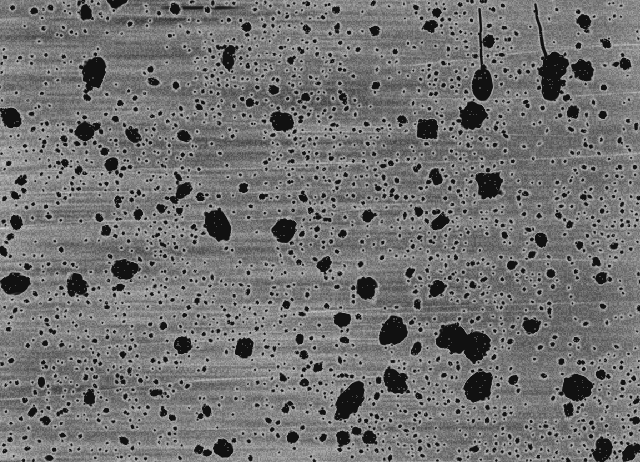
This texture is drawn by a WebGL 1 fragment shader. Its source:

```glsl
precision highp float;
// Grey brushed plate with fine scratches and light-rimmed black ink spatter.
uniform vec2 u_resolution;

float hash(vec2 p) {
  vec3 q = fract(vec3(p.xyx) * 0.1031);
  q += dot(q, q.yzx + 33.33);
  return fract((q.x + q.y) * q.z);
}

float noise(vec2 p) {
  vec2 i = floor(p), f = fract(p);
  f = f * f * (3.0 - 2.0 * f);
  return mix(mix(hash(i), hash(i + vec2(1.0, 0.0)), f.x),
             mix(hash(i + vec2(0.0, 1.0)), hash(i + vec2(1.0, 1.0)), f.x), f.y);
}

// Signed distance to the nearest ragged drop of a jittered, clustered grid.
float spatter(vec2 p, float cells, float share, float rMin, float rMax, float seed) {
  float nearest = 1.0;
  vec2 home = floor(p * cells);
  for (int j = -1; j <= 1; j++) {
    for (int i = -1; i <= 1; i++) {
      vec2 cell = home + vec2(float(i), float(j));
      vec2 id = cell + seed;
      vec2 center = (cell + 0.15 + 0.7 * vec2(hash(id + 11.3), hash(id + 47.7))) / cells;
      float cluster = smoothstep(0.2, 0.8, noise(center * 6.0 + seed));
      float size = hash(id + 83.1);
      float radius = mix(rMin, rMax, size * size);
      float turn = 6.283 * hash(id + 29.9);
      vec2 q = p - center;
      q = mat2(cos(turn), -sin(turn), sin(turn), cos(turn)) * q;
      q.x *= mix(0.55, 1.0, sqrt(hash(id + 61.7)));
      float ragged = 0.65 + 0.45 * noise(q / radius * 1.4 + id)
                   + 0.25 * noise(q / radius * 4.0 + id);
      float d = length(q) - radius * ragged;
      if (hash(id) < share * (0.35 + 1.3 * cluster)) nearest = min(nearest, d);
    }
  }
  return nearest;
}

// Two long runs, each a thin wavering stem ending in a heavy drop.
float drips(vec2 p) {
  float nearest = 1.0;
  for (int i = 0; i < 2; i++) {
    float k = float(i);
    vec2 top = vec2(1.038 + 0.12 * k, 0.98 + 0.01 * k);
    vec2 head = vec2(1.044 + 0.149 * k, 0.816);
    vec2 stem = head - top;
    float t = clamp(dot(p - top, stem) / dot(stem, stem), 0.0, 1.0);
    float wobble = 0.003 * (noise(vec2(p.y * 50.0, k)) - 0.5);
    float line = length(p - top - stem * t + vec2(wobble, 0.0)) - 0.0025 - 0.002 * k * t;
    vec2 q = (p - head) * vec2(1.7, 1.0);
    float drop = (length(q) - 0.033 - 0.007 * noise(p * 90.0)) * 0.7;
    nearest = min(nearest, min(line, drop));
  }
  return nearest;
}

// Long, gently bent hairlines; every fifth is a row of ticks.
float scratches(vec2 p, float pixel) {
  float light = 0.0;
  for (int i = 0; i < 44; i++) {
    float k = float(i);
    float a = hash(vec2(k, 3.7)), b = hash(vec2(k, 19.1)), c = hash(vec2(k, 57.3));
    float bend = 0.022 * (c - 0.5) * sin(p.x * (2.0 + 5.0 * b) + 6.283 * a);
    float y = pow(a, 1.2) + (b - 0.5) * 0.13 * (p.x - 0.7) + bend;
    float start = 1.1 * c - 0.2;
    float reach = smoothstep(start, start + 0.08, p.x)
                * (1.0 - smoothstep(start + 0.3 + 0.6 * b, start + 0.5 + 0.6 * b, p.x));
    float line = 1.0 - smoothstep(0.0004, 0.0006 + 1.2 * pixel, abs(p.y - y));
    float ticks = mod(k, 5.0) < 0.5 ? smoothstep(0.2, 0.7, sin(p.x * 520.0)) : 1.0;
    float wear = 0.35 + 0.65 * noise(vec2(p.x * 35.0, k));
    light = max(light, line * reach * ticks * wear * (0.5 + 0.5 * b));
  }
  return light;
}

void main() {
  float pixel = 1.0 / u_resolution.y;
  vec2 p = gl_FragCoord.xy * pixel;
  float width = u_resolution.x * pixel;
  float grain = hash(floor(p * 370.0));

  // Brushed ground: broad bands, streaks and fine grain.
  float smoothSide = smoothstep(0.75, 1.2, p.x);
  float streak = 0.15 * (noise(p * vec2(3.0, 65.0)) - 0.5)
               + 0.15 * (noise(p * vec2(7.0, 190.0)) - 0.5);
  float tone = 0.455 + streak * mix(1.0, 0.45, smoothSide) + 0.15 * (grain - 0.5);
  tone += 0.13 * (noise(p * vec2(1.8, 6.0) + 4.0) - 0.5);
  tone += 0.06 * (1.0 - smoothstep(0.0, 0.1, min(p.x, width - p.x)));

  // Dark swipe and bar along the upper edge.
  float swipe = smoothstep(0.2, 0.4, p.x) * (1.0 - smoothstep(0.6, 0.95, p.x));
  tone -= 0.17 * swipe * exp(-pow((p.y - 0.965) / 0.018, 2.0)) * noise(p * vec2(5.0, 150.0));
  float bar = smoothstep(0.34, 0.37, p.x) * (1.0 - smoothstep(0.48, 0.55, p.x));
  tone = mix(tone, 0.1, bar * (1.0 - smoothstep(0.002, 0.005, abs(p.y - 0.983))));
  tone += 0.17 * scratches(p, pixel);

  // Ink in three sizes, plus the two runs.
  float large = min(spatter(p, 9.0, 0.42, 0.012, 0.03, 5.0), drips(p));
  float medium = spatter(p, 25.0, 0.27, 0.0045, 0.0105, 71.0);
  float small = spatter(p, 62.0, 0.4, 0.0018, 0.0045, 139.0);
  float d = min(large, min(medium, small));
  float rim = exp(-pow((d - 0.0018) / 0.0026, 2.0));
  tone = mix(tone, 0.66 + 0.14 * (grain - 0.5), 0.8 * rim);
  float speck = 0.22 * step(0.965, grain);
  tone = mix(0.068 + speck, tone, smoothstep(-0.7 * pixel, 0.7 * pixel, d));

  gl_FragColor = vec4(vec3(clamp(tone, 0.0, 1.0)), 1.0);
}
```
